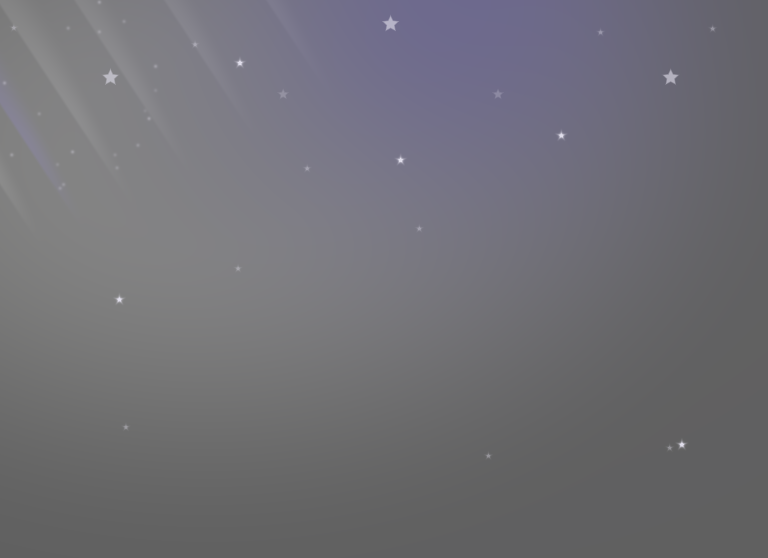
A WebGL 1 fragment shader for this background:

```glsl
precision highp float;
// Soft grey dusk with a violet glow, slanted light rays and scattered stars.

uniform vec2 u_resolution;

#define GREY_BRIGHT vec3(0.517, 0.517, 0.514)
#define GREY_DARK vec3(0.378)
#define VIOLET vec3(0.425, 0.408, 0.565)
#define STAR_COLOR vec3(0.88, 0.87, 0.92)
#define LIGHT_CENTER vec2(0.37, 0.27)
#define LIGHT_RADII vec2(1.04, 0.73)
#define GLOW_CENTER vec2(0.82, -0.02)
#define GLOW_RADIUS 0.42
#define RAY_DIR vec2(0.55, 0.835)
#define RAY_STRENGTH 0.055
#define SPARKLE_SIZE 0.014

float hash(float n) {
    return fract(sin(n * 127.1 + 11.7) * 43758.545);
}

// Folds the plane into one half of a five-fold wedge; the tip lies on +x.
vec2 foldFive(vec2 p) {
    const float sector = 1.256637;
    float angle = atan(p.x, -p.y + 1e-6);
    angle = mod(angle + 0.5 * sector, sector) - 0.5 * sector;
    return length(p) * vec2(cos(angle), abs(sin(angle)));
}

// Filled star with its edge smoothed over about one pixel.
float starShape(vec2 p, float radius, float pixel) {
    float d = dot(foldFive(p) - vec2(radius, 0.0), vec2(0.443, 0.896));
    return 1.0 - smoothstep(-pixel, pixel, d);
}

// Small bright core with five thin fading spikes.
float sparkle(vec2 p, float size) {
    vec2 f = foldFive(p) / size;
    float r = length(f);
    float core = exp(-12.0 * r * r);
    float spikes = exp(-70.0 * f.y * f.y) * (1.0 - smoothstep(0.0, 1.0, r));
    return min(core + 0.5 * spikes, 1.0);
}

// Tapered beams, crisp on the lower left side and soft on the other.
vec3 lightRays(vec2 p, float pixel) {
    float along = dot(p, RAY_DIR);
    float across = dot(p, vec2(RAY_DIR.y, -RAY_DIR.x));
    vec3 light = vec3(0.0);
    for (int i = 0; i < 6; i++) {
        float n = float(i);
        float side = across - (-0.18 + 0.07 * n + 0.0092 * n * n);
        float reach = 1.0 - along / (0.42 + 0.016 * n);
        float width = 0.012 + 0.06 * max(reach, 0.0);
        float beam = smoothstep(-pixel - 0.003, pixel, side);
        beam *= 1.0 - smoothstep(0.0, width, side);
        beam *= smoothstep(0.0, 0.5, reach) * (1.0 - 0.1 * n);
        vec3 tint = i == 1 ? vec3(0.4, 0.2, 1.6) : vec3(1.0);
        light += beam * tint;
    }
    return light * RAY_STRENGTH;
}

// Five bright sparkles on a bent curve.
float brightSparkles(vec2 p) {
    float sum = 0.0;
    for (int i = 0; i < 5; i++) {
        float u = float(i) - 2.0;
        float v = u * u;
        vec2 center = vec2(0.718 + u * (0.3 - 0.012 * v),
                           0.287 + 0.065 * u + v * (0.068 * v - 0.177));
        sum += sparkle(p - center, SPARKLE_SIZE);
    }
    return sum;
}

// Five solid stars in a zigzag along the top, the odd ones small and dim.
float solidStars(vec2 p, float pixel) {
    float sum = 0.0;
    for (int i = 0; i < 5; i++) {
        float u = float(i) - 2.0;
        float v = u * u;
        float dim = mod(float(i), 2.0);
        vec2 center = vec2(0.7 + u * (0.173 + 0.0195 * v),
                           0.043 + v * (0.16 - 0.034 * v));
        float radius = mix(0.0145, 0.009, dim);
        sum += starShape(p - center, radius, pixel) * mix(0.62, 0.25, dim);
    }
    return sum;
}

// Faint sparkles, thinning downwards, and fine dust in the upper left.
float faintStars(vec2 p, float aspect) {
    float sum = 0.0;
    for (int i = 0; i < 10; i++) {
        float n = float(i);
        vec2 center = vec2(aspect * fract(0.31 + 0.618 * n),
                           0.05 + 0.8 * pow(hash(n), 1.7));
        sum += 0.4 * sparkle(p - center, 0.75 * SPARKLE_SIZE);
    }
    for (int i = 0; i < 18; i++) {
        float n = float(i);
        vec2 center = vec2(0.3 * hash(n + 31.0), 0.34 * hash(n + 67.0));
        float r = length(p - center) / 0.0032;
        sum += (0.12 + 0.22 * hash(n + 5.0)) * exp(-r * r);
    }
    return sum;
}

void main() {
    float pixel = 1.0 / u_resolution.y;
    float aspect = u_resolution.x * pixel;
    // Height units, measured from the upper left corner.
    vec2 p = vec2(gl_FragCoord.x, u_resolution.y - gl_FragCoord.y) * pixel;

    float shade = smoothstep(0.2, 1.05, length((p - LIGHT_CENTER) / LIGHT_RADII));
    vec3 color = mix(GREY_BRIGHT, GREY_DARK, shade);
    vec2 g = (p - GLOW_CENTER) / GLOW_RADIUS;
    color = mix(color, VIOLET, 0.9 * exp(-dot(g, g)));
    color += lightRays(p, pixel);

    float stars = brightSparkles(p) + solidStars(p, pixel) + faintStars(p, aspect);
    color = mix(color, STAR_COLOR, min(stars, 1.0));
    gl_FragColor = vec4(color, 1.0);
}
```
